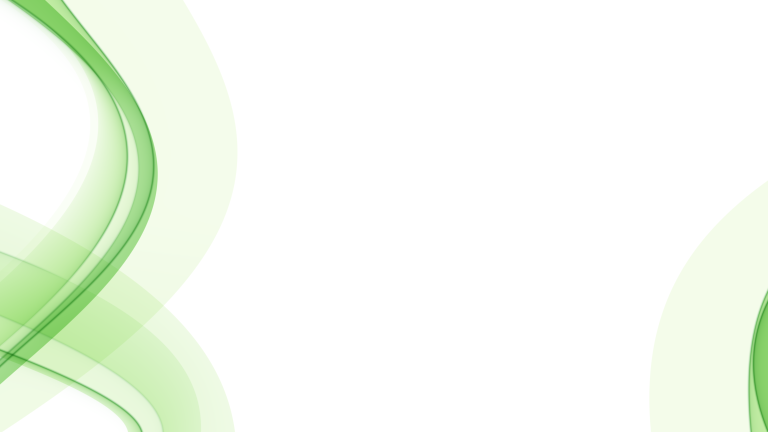
Give the GLSL for this background, as a WebGL 2 fragment shader.

```glsl
#version 300 es
precision highp float;
// Translucent green ribbons swirling on white at the left, a pale disc at the lower right.

#define HEIGHT 432.0
#define PALE vec3(0.956, 0.988, 0.918)
#define SOFT vec3(0.915, 0.975, 0.865)
#define LEAF vec3(0.800, 0.940, 0.705)
#define DEEP vec3(0.600, 0.850, 0.520)
#define LINE vec3(0.440, 0.730, 0.450)
#define LINE_WIDTH 1.1
#define SHADE_WIDTH 5.0

uniform vec2 u_resolution;
out vec4 fragColor;

// Quartic through five evenly spaced values, by Newton's forward differences.
float quartic(vec4 k, float last, float s) {
  vec4 d1 = vec4(k.yzw, last) - k;
  vec3 d2 = d1.yzw - d1.xyz;
  vec2 d3 = d2.yz - d2.xy;
  float d4 = d3.y - d3.x;
  return k.x + s * (d1.x + (s - 1.0) / 2.0 * (d2.x
       + (s - 2.0) / 3.0 * (d3.x + (s - 3.0) / 4.0 * d4)));
}

// Signed distance to a curve x(y), positive on its right side.
float edge(vec2 p, float top, vec4 k, float last) {
  float stepY = (HEIGHT - top) / 4.0;
  float s = (p.y - top) / stepY;
  float x = quartic(k, last, s);
  float slope = (quartic(k, last, s + 0.01) - x) / (0.01 * stepY);
  return (p.x - x) * inversesqrt(1.0 + slope * slope);
}

float cover(float d) {
  float px = HEIGHT / u_resolution.y;
  return smoothstep(-0.7 * px, 0.7 * px, d);
}

// Tinted film between two edges, its strength running from one to the other.
void ribbon(inout vec3 col, float l, float r, vec3 tint, float aL, float aR) {
  float t = clamp(l / max(l - r, 0.001), 0.0, 1.0);
  col *= mix(vec3(1.0), tint, cover(l) * cover(-r) * mix(aL, aR, t));
}

// Fine dark line with a soft shade on its negative side.
void crease(inout vec3 col, float d, float strength) {
  float core = exp(-d * d / (LINE_WIDTH * LINE_WIDTH));
  float shade = cover(-d) * exp(-abs(d) / SHADE_WIDTH);
  col *= mix(vec3(1.0), LINE, strength * clamp(0.75 * core + 0.3 * shade, 0.0, 1.0));
}

void main() {
  vec2 p = gl_FragCoord.xy * HEIGHT / u_resolution.y;
  p.y = HEIGHT - p.y;
  vec3 col = vec3(1.0);

  // Edges of the tall swirl, from the inside out
  float inner = edge(p, 0.0, vec4(15, 97, 62, -50), -200.0);
  float fold = edge(p, 0.0, vec4(12, 117, 113, 25), -110.0);
  float bandL = edge(p, 0.0, vec4(8, 121, 128, 40), -75.0);
  float spine = edge(p, 0.0, vec4(62, 139, 142, 48), -55.0);
  float bandR = edge(p, 0.0, vec4(45, 139, 150, 68), -50.0);
  float outer = edge(p, 0.0, vec4(183, 232, 225, 145), 2.0);

  // Edges of the low arch, from the outside in
  float half_ = HEIGHT * 0.5;
  float archA = edge(p, half_, vec4(25, 119, 182, 219), 235.0);
  float archB = edge(p, half_, vec4(-110, 45, 141, 189), 201.0);
  float archC = edge(p, half_, vec4(-270, -120, 20, 122), 163.0);
  float archD = edge(p, half_, vec4(-420, -230, -70, 68), 142.0);
  float archE = edge(p, half_, vec4(-440, -250, -90, 52), 128.0);

  // Arch films
  ribbon(col, archB, archA, SOFT, 0.95, 0.75);
  ribbon(col, archC, archB, LEAF, 1.0, 0.7);
  ribbon(col, archD, archC, SOFT, 1.0, 1.0);
  ribbon(col, archE, archD, LEAF, 0.6, 1.0);
  crease(col, archB, 0.35 * smoothstep(90.0, 0.0, p.x));
  crease(col, archC, 0.25);
  crease(col, archD, 0.9);

  // Swirl films
  float low = smoothstep(200.0, 330.0, p.y);
  float high = smoothstep(130.0, 40.0, p.y);
  ribbon(col, fold, outer, mix(PALE, SOFT, 0.45 * low), 1.0, 0.95);
  ribbon(col, inner, fold, LEAF, 0.25, 0.95);
  ribbon(col, inner + 8.0, fold, PALE, 0.4, 0.6);
  ribbon(col, fold, bandL, SOFT, 0.5, 0.7);
  ribbon(col, fold, spine, LEAF, high, high);
  ribbon(col, bandL, bandR, DEEP, 0.75, 0.85);
  crease(col, fold, 0.8 * (1.0 - 0.8 * low));
  crease(col, spine, 0.9);
  crease(col, bandL, 0.25 + 0.4 * low);

  // Disc and green leaf at the right
  float disc = edge(p, half_, vec4(725, 682, 659, 650), 651.0);
  float leafOut = edge(p, half_, vec4(835, 780, 756, 749), 751.0);
  float leafIn = edge(p, half_, vec4(848, 788, 759, 754), 768.0);
  col *= mix(vec3(1.0), PALE, cover(disc));
  col *= mix(vec3(1.0), LEAF, cover(leafOut));
  col *= mix(vec3(1.0), DEEP, 0.7 * cover(leafIn));
  crease(col, -leafOut, 0.8);
  crease(col, -leafIn, 0.9);

  fragColor = vec4(col, 1.0);
}
```
